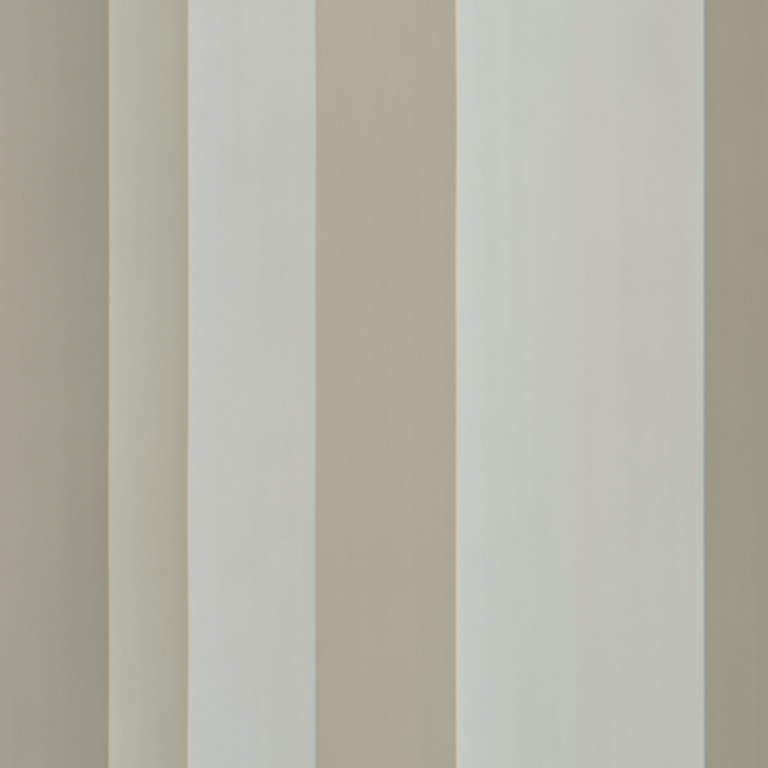
Write a Shadertoy shader that draws this pattern.

```glsl
#define STRIPES 7
#define EDGE_SOFTNESS 0.0022
#define EDGE_WOBBLE 0.0015
#define COLOUR_FRINGE 0.0013
#define HALO_WIDTH 0.012
#define HALO_GAIN 0.10
#define MOTTLE 0.012
#define STREAK 0.008
#define WEAVE 0.006

// Right edge of each stripe, as a fraction of the canvas width
const float stripeEnd[STRIPES] = float[](0.142, 0.245, 0.411, 0.594, 0.750, 0.917, 1.06);

// Paint at the left and right side of each stripe
const vec3 leftPaint[STRIPES] = vec3[](
    vec3(0.655, 0.635, 0.575), vec3(0.725, 0.725, 0.665), vec3(0.765, 0.770, 0.750),
    vec3(0.695, 0.665, 0.595), vec3(0.775, 0.790, 0.765), vec3(0.765, 0.760, 0.740),
    vec3(0.630, 0.612, 0.540));
const vec3 rightPaint[STRIPES] = vec3[](
    vec3(0.610, 0.595, 0.535), vec3(0.675, 0.660, 0.595), vec3(0.750, 0.752, 0.728),
    vec3(0.680, 0.660, 0.590), vec3(0.760, 0.768, 0.738), vec3(0.748, 0.748, 0.718),
    vec3(0.608, 0.590, 0.515));

float hash(vec2 p) {
    vec3 q = fract(vec3(p.xyx) * 0.1031);
    q += dot(q, q.yzx + 33.33);
    return fract((q.x + q.y) * q.z);
}

float noise(vec2 p) {
    vec2 cell = floor(p), f = fract(p);
    f = f * f * (3.0 - 2.0 * f);
    return mix(mix(hash(cell), hash(cell + vec2(1, 0)), f.x),
               mix(hash(cell + vec2(0, 1)), hash(cell + vec2(1, 1)), f.x), f.y);
}

vec3 stripePaint(int i, float x) {
    float start = i == 0 ? 0.0 : stripeEnd[i - 1];
    float across = clamp((x - start) / (stripeEnd[i] - start), 0.0, 1.0);
    return mix(leftPaint[i], rightPaint[i], across);
}

// Soft-edged stripes with a faint halo on both sides of each contrast
vec3 stripes(float x, float softness) {
    vec3 colour = stripePaint(0, x);
    vec3 halo = vec3(0.0);
    for (int i = 1; i < STRIPES; i++) {
        float d = x - stripeEnd[i - 1];
        vec3 jump = leftPaint[i] - rightPaint[i - 1];
        colour = mix(colour, stripePaint(i, x), smoothstep(-softness, softness, d));
        halo += jump * clamp(d / softness, -1.0, 1.0) * exp(-abs(d) / HALO_WIDTH);
    }
    return colour + HALO_GAIN * halo;
}

void mainImage(out vec4 fragColor, in vec2 fragCoord) {
    vec2 uv = fragCoord / iResolution.xy;
    float softness = max(EDGE_SOFTNESS, 1.0 / iResolution.x);
    float x = uv.x + EDGE_WOBBLE * (noise(vec2(uv.x * 5.0, uv.y * 6.0)) - 0.5);

    // Lateral colour fringe: red leads, blue trails
    vec3 colour = vec3(stripes(x + COLOUR_FRINGE, softness).r,
                       stripes(x, softness).g,
                       stripes(x - 0.5 * COLOUR_FRINGE, softness).b);

    // Uneven light, long vertical streaks and fine cloth grain
    float mottle = noise(uv * vec2(7.0, 4.0)) + 0.5 * noise(uv * 19.0 + 8.0) - 0.75;
    float streak = noise(uv * vec2(90.0, 3.0) + 31.0) - 0.5;
    float weave = noise(uv * vec2(230.0, 120.0)) - 0.5;
    colour += MOTTLE * mottle + STREAK * streak + WEAVE * weave;

    // Slow drift between warm and green tints, slightly darker at the bottom
    float drift = noise(uv * vec2(5.0, 3.0) + 57.0) - 0.5;
    colour += vec3(0.008, -0.003, -0.006) * drift;
    colour *= 0.985 + 0.02 * uv.y;

    fragColor = vec4(clamp(colour, 0.0, 1.0), 1.0);
}
```
